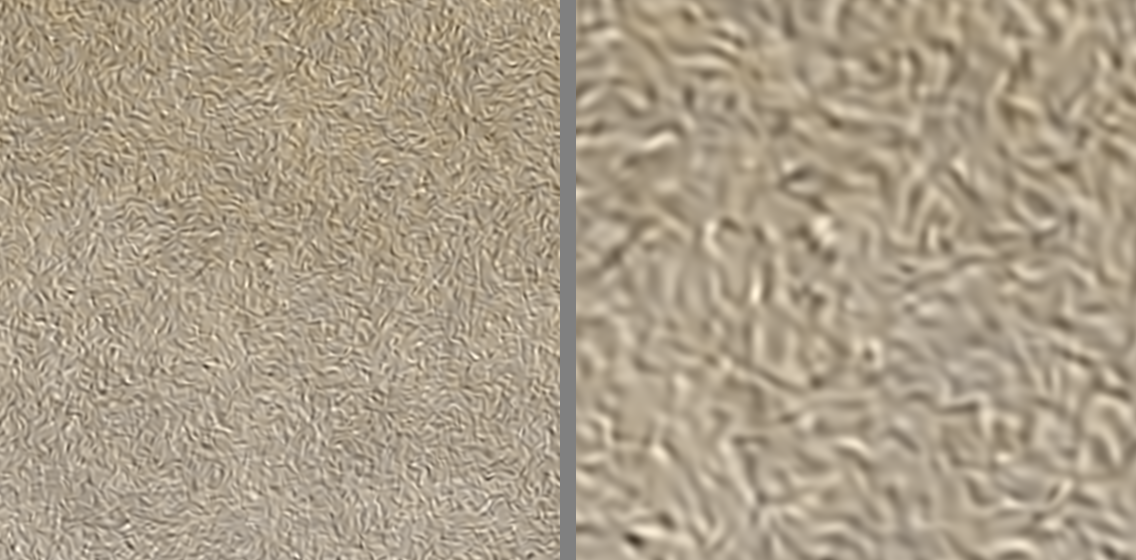
Left, the full canvas; right, a detail of the centre.
Give the GLSL for this texture, as a WebGL 2 fragment shader.

```glsl
#version 300 es
precision highp float;
// Short-pile beige carpet: short wormy tufts, mostly slanting, made by summing
// randomly oriented wave packets (dense Gabor noise), over soft clumps
// and a slow drift from cool grey-beige below to warm tan above.
uniform vec2 u_resolution;
out vec4 fragColor;

const float TAU = 6.2831853;
const int PACKETS_PER_CELL = 5;

// Integer hash: three random values in 0..1 for a cell and a seed.
vec3 hash3(vec2 cell, int seed) {
  uvec3 v = uvec3(ivec3(ivec2(cell), seed));
  v = v * 1664525u + 1013904223u;
  v.x += v.y * v.z; v.y += v.z * v.x; v.z += v.x * v.y;
  v ^= v >> 16u;
  v.x += v.y * v.z; v.y += v.z * v.x; v.z += v.x * v.y;
  return vec3(v >> 8u) / 16777216.0;
}

// Smooth value noise in 0..1.
float valueNoise(vec2 p, int seed) {
  vec2 cell = floor(p), f = fract(p);
  f = f * f * (3.0 - 2.0 * f);
  float low = mix(hash3(cell, seed).x, hash3(cell + vec2(1, 0), seed).x, f.x);
  float high = mix(hash3(cell + vec2(0, 1), seed).x, hash3(cell + vec2(1, 1), seed).x, f.x);
  return mix(low, high, f.y);
}

// Two octaves of value noise, centred on zero.
float clumpNoise(vec2 p, int seed) {
  return 0.65 * valueNoise(p, seed) + 0.35 * valueNoise(p * 2.1 + 7.3, seed + 1) - 0.5;
}

// One striped packet, elongated along its fibre direction; d is in cells.
float wavePacket(vec2 d, float angle, float frequency, float phase) {
  vec2 along = vec2(cos(angle), sin(angle));
  float u = dot(d, along);
  float v = dot(d, vec2(-along.y, along.x));
  float window = max(0.0, 1.0 - dot(d, d));
  float envelope = exp(-0.5 * (u * u / 0.11 + v * v / 0.08)) * window * window;
  return envelope * cos(TAU * (frequency * v + phase));
}

// Sum of the packets in the neighbouring cells.
float fibres(vec2 p, float leaning, float spread, float jitter) {
  vec2 home = floor(p);
  float sum = 0.0;
  for (int y = -1; y <= 1; y++) {
    for (int x = -1; x <= 1; x++) {
      vec2 cell = home + vec2(x, y);
      float bend = spread * (valueNoise(cell * 0.37, 11) - 0.5);
      for (int i = 0; i < PACKETS_PER_CELL; i++) {
        vec3 place = hash3(cell, 20 + i);
        vec3 form = hash3(cell, 40 + i);
        float angle = leaning + bend + jitter * (place.z - 0.5);
        float frequency = mix(1.1, 1.9, form.x);
        float weight = mix(0.65, 1.35, form.z);
        sum += weight * wavePacket(p - cell - place.xy, angle, frequency, form.y);
      }
    }
  }
  return sum;
}

void main() {
  vec2 uv = gl_FragCoord.xy / min(u_resolution.x, u_resolution.y);

  // Fibre relief, with slightly warped strands and uneven contrast
  vec2 warp = vec2(clumpNoise(uv * 38.0, 51), clumpNoise(uv * 38.0, 61));
  float relief = fibres(uv * 40.0 + 0.3 * warp, -0.8, 2.4, 2.0);
  float contrast = 0.102 * (1.0 + 0.4 * clumpNoise(uv * 9.0, 71));

  // Soft shading of the pile
  float shade = 0.085 * clumpNoise(uv * 30.0, 81) + 0.055 * clumpNoise(uv * 5.0, 91);

  // Base colour drifting upward, with faint warm and cool flecks
  float drift = smoothstep(-0.1, 1.1, uv.y + 0.12 * (uv.x - 0.5));
  vec3 base = mix(vec3(0.684, 0.640, 0.577), vec3(0.655, 0.595, 0.494), drift);
  float warmth = clumpNoise(uv * 32.0, 101) + 0.3 * clumpNoise(uv * 7.0, 111);
  vec3 tint = vec3(0.022, 0.004, -0.038) * warmth * mix(0.6, 1.4, drift);

  vec3 color = base + tint + (relief * contrast + shade) * vec3(1.0, 1.0, 0.97);
  fragColor = vec4(clamp(color, 0.0, 1.0), 1.0);
}
```
